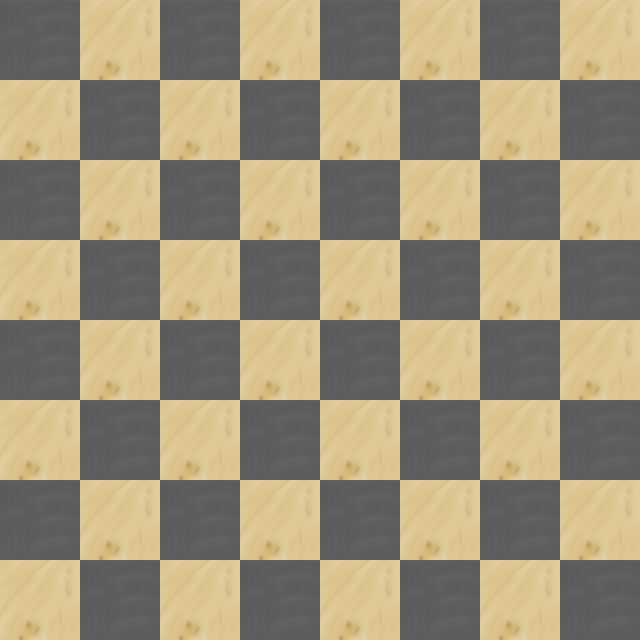
Write a Shadertoy shader that draws this pattern.

```glsl
const float CELLS = 8.0;
const vec3 WOOD_PALE = vec3(0.895, 0.825, 0.665);
const vec3 WOOD_GOLD = vec3(0.850, 0.745, 0.515);
const vec3 KNOT_BROWN = vec3(0.70, 0.55, 0.25);
const vec3 STREAK_OLIVE = vec3(0.72, 0.64, 0.41);
const vec3 SLATE = vec3(0.367, 0.362, 0.367);
const vec3 SLATE_SHEEN = vec3(0.425, 0.418, 0.420);
const vec2 GRAIN_DIR = vec2(0.60, 0.80);
const float RIM_WIDTH = 0.012;

float hash(vec2 p) {
    vec3 q = fract(vec3(p.xyx) * 0.1031);
    q += dot(q, q.yzx + 33.33);
    return fract((q.x + q.y) * q.z);
}

float noise(vec2 p) {
    vec2 i = floor(p), f = fract(p);
    f = f * f * (3.0 - 2.0 * f);
    return mix(mix(hash(i), hash(i + vec2(1, 0)), f.x),
               mix(hash(i + vec2(0, 1)), hash(i + vec2(1, 1)), f.x), f.y);
}

float fbm(vec2 p) {
    float sum = 0.0, amp = 0.5;
    for (int i = 0; i < 4; i++) {
        sum += amp * noise(p);
        p = p * 2.03 + 17.0;
        amp *= 0.5;
    }
    return sum / 0.9375;
}

// Soft elliptical spot
float blob(vec2 p, vec2 center, vec2 radius) {
    vec2 d = (p - center) / radius;
    return exp(-dot(d, d));
}

vec3 wood(vec2 p) {
    // Bent grain coordinates: x across, y along
    float bend = 0.16 * (fbm(p * 2.2 + 5.0) - 0.5) + 0.10 * sin(3.0 * p.y);
    vec2 g = vec2(dot(p, vec2(GRAIN_DIR.y, -GRAIN_DIR.x)) + bend, dot(p, GRAIN_DIR));
    float broad = fbm(g * vec2(5.0, 1.5) + 11.0);
    float fine = fbm(g * vec2(26.0, 3.5) + 31.0);
    float gold = 0.42 + 1.0 * (broad - 0.5) + 0.55 * (fine - 0.5);
    gold += 0.40 * blob(p, vec2(0.12, 0.88), vec2(0.30, 0.22));
    gold += 0.35 * exp(-pow((g.x + 0.10) / 0.025, 2.0));
    gold -= 0.22 * exp(-pow((g.x + 0.03) / 0.08, 2.0));
    vec3 color = mix(WOOD_PALE, WOOD_GOLD, clamp(gold, 0.0, 1.0));

    // Knots with a stained halo
    vec2 w = p + 0.05 * (vec2(noise(p * 14.0), noise(p * 14.0 + 40.0)) - 0.5);
    float knot = 0.55 * blob(w, vec2(0.37, 0.17), vec2(0.035, 0.045));
    knot += 0.45 * blob(w, vec2(0.46, 0.13), vec2(0.030, 0.055));
    knot += 0.75 * blob(w, vec2(0.27, 0.01), vec2(0.035, 0.045));
    knot += 0.18 * blob(w, vec2(0.40, 0.11), vec2(0.13, 0.12));
    color = mix(color, KNOT_BROWN, clamp(knot, 0.0, 0.8));

    // Broken dark flecks near the right side
    float flecks = smoothstep(0.45, 0.75, noise(p * vec2(38.0, 14.0) + 60.0));
    float streak = blob(p, vec2(0.87, 0.70), vec2(0.055, 0.20));
    streak += 0.5 * blob(p, vec2(0.77, 0.24), vec2(0.04, 0.12));
    return mix(color, STREAK_OLIVE, streak * (0.15 + 0.45 * flecks));
}

vec3 slate(vec2 p) {
    // Curved smears, crisp above and fading below
    float sheen = 0.0;
    for (int i = 0; i < 3; i++) {
        float k = float(i);
        vec2 c = vec2(0.70 + 0.03 * k, 0.80 - 0.27 * k);
        float crest = c.y + 0.03 - 0.5 * pow(p.x - c.x - 0.08, 2.0);
        float below = crest - p.y;
        float across = smoothstep(0.32, 0.55, p.x) * (1.0 - 0.6 * smoothstep(0.75, 1.0, p.x));
        sheen += across * smoothstep(-0.03, 0.03, below) * exp(-max(below, 0.0) / 0.07);
    }
    vec2 mark = abs(p - vec2(0.19, 0.61)) - vec2(0.09, 0.03);
    sheen += 0.5 * (1.0 - smoothstep(-0.02, 0.03, max(mark.x, mark.y)));
    float cloud = fbm(p * vec2(2.5, 5.0) + 70.0) - 0.5;
    float brushed = fbm(p * vec2(30.0, 4.0) + 90.0) - 0.5;
    vec3 color = mix(SLATE, SLATE_SHEEN, clamp(0.55 * sheen, 0.0, 1.0));
    color += 0.025 * cloud + 0.012 * brushed;
    float rim = 1.0 - smoothstep(0.0, RIM_WIDTH, 1.0 - p.y);
    return color + 0.05 * rim;
}

void mainImage(out vec4 fragColor, in vec2 fragCoord) {
    vec2 grid = fragCoord / iResolution.xy * CELLS;
    vec2 p = fract(grid);

    // Signed distances to cell edges give a smooth checker mask
    vec2 pixel = CELLS / iResolution.xy;
    vec2 side = 1.0 - 2.0 * mod(floor(grid), 2.0);
    vec2 edge = side * (0.5 - abs(p - 0.5));
    vec2 wave = clamp(edge / (0.5 * pixel), -1.0, 1.0);
    float light = 0.5 + 0.5 * wave.x * wave.y;

    fragColor = vec4(mix(slate(p), wood(p), light), 1.0);
}
```
